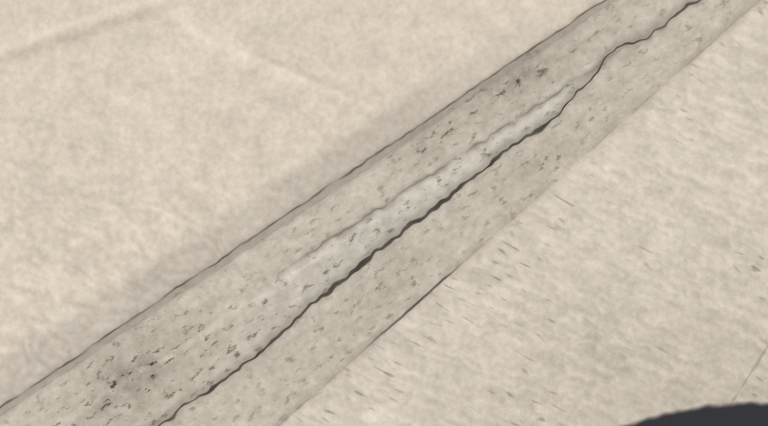
Reproduce this texture procedurally as a WebGL 1 fragment shader.

```glsl
precision highp float;
// Weathered pale concrete slabs split by a diagonal trough with a jagged crack.
uniform vec2 u_resolution;

const vec3 WARM_SLAB = vec3(0.85, 0.80, 0.735);
const vec3 COOL_SLAB = vec3(0.825, 0.785, 0.725);
const vec3 TROUGH = vec3(0.775, 0.737, 0.677);
const vec3 RIDGE = vec3(0.755, 0.735, 0.69);
const vec3 STAIN = vec3(0.55, 0.52, 0.475);
const vec3 CREVICE = vec3(0.23, 0.21, 0.19);
const vec3 SHADOW = vec3(0.19, 0.19, 0.215);
// Each seam: a point on it, then its slope
const vec3 LEFT_SEAM = vec3(0.0, 0.042, 0.675);
const vec3 RIDGE_SEAM = vec3(0.704, 0.39, 0.65);
const vec3 MAIN_CRACK = vec3(0.376, 0.003, 0.793);
const vec3 RIGHT_SEAM = vec3(0.669, 0.014, 0.885);
const float GRAIN = 0.075;

vec2 gradient(vec2 cell) {
  float a = 6.2832 * fract(sin(dot(cell, vec2(127.1, 311.7))) * 4375.85);
  return vec2(cos(a), sin(a));
}
float noise(vec2 p) {
  vec2 i = floor(p), f = fract(p), e = vec2(1, 0);
  vec2 u = f * f * f * (f * (f * 6.0 - 15.0) + 10.0);
  float low = mix(dot(gradient(i), f), dot(gradient(i + e), f - e), u.x);
  float high = mix(dot(gradient(i + e.yx), f - e.yx), dot(gradient(i + 1.0), f - 1.0), u.x);
  return mix(low, high, u.y);
}
float fbm(vec2 p) {
  float sum = 0.0, amp = 0.6;
  for (int i = 0; i < 4; i++) {
    sum += amp * noise(p);
    p = mat2(1.6, 1.2, -1.2, 1.6) * p + 3.7;
    amp *= 0.55;
  }
  return sum;
}
// Signed distance to a seam, positive on its upper left side
float seamDistance(vec2 p, vec3 seam) {
  return (p.y - seam.y - seam.z * (p.x - seam.x)) / sqrt(1.0 + seam.z * seam.z);
}
float segmentDistance(vec2 p, vec2 a, vec2 b) {
  vec2 d = b - a;
  return length(p - a - d * clamp(dot(p - a, d) / dot(d, d), 0.0, 1.0));
}
float stroke(float d, float width) {
  float soft = 0.0012 + 0.6 / u_resolution.y;
  return 1.0 - smoothstep(width - soft, width + soft, abs(d));
}
float glow(float d, float radius) { return exp(-d * d / (radius * radius)); }
float blot(vec2 p, vec2 center, vec2 radius) {
  vec2 q = mat2(0.8, -0.6, 0.6, 0.8) * (p - center) / radius;
  return exp(-dot(q, q));
}

void main() {
  vec2 p = gl_FragCoord.xy / u_resolution.y;
  vec2 along = mat2(0.81, -0.586, 0.586, 0.81) * p;
  vec2 across = mat2(0.88, 0.47, -0.47, 0.88) * p;
  float broad = fbm(p * 4.0), rough = fbm(p * 19.0), fine = fbm(p * 62.0);
  float wobble = 0.006 * noise(p * 13.0) + 0.004 * noise(p * 40.0);

  // Distances to the long seams
  float left = seamDistance(p, LEFT_SEAM) + wobble * 0.8;
  float ridge = seamDistance(p, RIDGE_SEAM) + wobble * 2.0;
  float bend = 0.032 * glow(p.x - 1.44, 0.05) - 0.017 * glow(p.x - 0.57, 0.11) - 0.013 * glow(p.x - 1.28, 0.07);
  float crack = seamDistance(p - vec2(0, bend), MAIN_CRACK) + wobble * 1.7;
  float right = seamDistance(p, RIGHT_SEAM) + wobble * 0.4;

  // Slabs, trough floor and worn border
  float rightSlab = 1.0 - smoothstep(-0.025, 0.012, right);
  float leftSlab = smoothstep(-0.01, 0.01, left);
  float trough = (1.0 - rightSlab) * (1.0 - leftSlab);
  vec3 color = mix(mix(WARM_SLAB, COOL_SLAB, rightSlab), TROUGH, trough);
  color -= 0.055 * rightSlab * smoothstep(0.45, 0.0, p.y) * smoothstep(0.8, 1.7, p.x);
  float rim = left - 0.1 + 0.022 * p.x + wobble;
  float border = leftSlab * (1.0 - smoothstep(-0.03, 0.015, rim)) * (1.0 - smoothstep(0.9, 1.4, p.x));
  color -= border * vec3(0.08, 0.07, 0.06) * (1.0 + rough);

  // Raised strip between crease and crack
  float strip = smoothstep(-0.01, 0.008, crack) * (1.0 - smoothstep(-0.012, 0.006, ridge));
  color = mix(color, RIDGE, strip * 0.7 * smoothstep(0.45, 0.85, p.x));
  color += 0.05 * glow(ridge + 0.02, 0.009) * strip;

  // Stains and pits in the trough
  float stain = blot(p, vec2(0.31, 0.11), vec2(0.18, 0.075)) + blot(p, vec2(1.21, 0.81), vec2(0.15, 0.05))
    + 0.8 * blot(p, vec2(1.01, 0.67), vec2(0.07, 0.045)) + 0.6 * blot(p, vec2(1.27, 0.62), vec2(0.13, 0.05))
    + 0.4 * blot(p, vec2(0.87, 0.29), vec2(0.14, 0.05));
  color = mix(color, STAIN, trough * clamp(stain * (0.42 + 1.2 * rough), 0.0, 0.7));
  float pits = smoothstep(0.1, 0.5, fbm(along * vec2(32.0, 60.0)));
  color -= pits * trough * (0.13 + 0.18 * stain + 0.12 * strip);
  color += 0.08 * fbm(along * vec2(22.0, 44.0) + 9.0) * trough;

  // Ripples at the left, slanted scratches at the right
  float ripple = noise(across * vec2(26.0, 48.0) + 2.0 * noise(p * 12.0));
  color += 0.075 * ripple * leftSlab * (1.0 - smoothstep(0.35, 0.9, p.y));
  color += 0.065 * noise(across * vec2(13.0, 62.0) + 1.5 * rough) * rightSlab;
  float gouge = smoothstep(0.25, 0.6, noise(across * vec2(22.0, 85.0) + 8.0));
  color -= 0.18 * gouge * rightSlab * smoothstep(-0.05, 0.3, noise(p * 4.5 + 5.0));
  color += vec3(1.0, 0.96, 0.9) * (0.045 * broad + GRAIN * rough + GRAIN * fine);

  // Raised joints on the upper left slab
  vec2 knee = vec2(0.48, 0.905), tip = vec2(0.9, 0.745);
  float joint = min(segmentDistance(p, vec2(0.37, 1.0), knee), segmentDistance(p, knee, tip)) + wobble;
  float fold = seamDistance(p, vec3(0.0, 0.86, 0.32)) + wobble;
  color += 0.04 * glow(joint, 0.012) - 0.05 * glow(segmentDistance(p, vec2(0.6, 0.875), tip), 0.01);
  color -= (0.055 * glow(fold, 0.014) - 0.03 * glow(fold - 0.025, 0.012)) * (1.0 - smoothstep(0.36, 0.43, p.x));

  // Dark seams with stained margins
  float breaks = clamp(0.7 + 1.1 * noise(along * vec2(16.0, 5.0)), 0.0, 1.0);
  color = mix(color, STAIN, 0.5 * glow(left + 0.006, 0.013) + 0.35 * stroke(left + 0.015, 0.0015) * breaks);
  color = mix(color, CREVICE, 0.65 * stroke(left, 0.002) * breaks);
  float crease = smoothstep(0.6, 0.8, p.x) * (1.0 - smoothstep(1.25, 1.65, p.x));
  color = mix(color, STAIN * 0.85, crease * breaks * (0.5 * glow(ridge, 0.007) + 0.4 * stroke(ridge, 0.0015)));
  float gap = smoothstep(0.83, 0.95, p.x) * (1.0 - smoothstep(1.03, 1.1, p.x));
  color = mix(color, STAIN, 0.35 * glow(right - 0.004, 0.009) * breaks);
  color = mix(color, CREVICE, stroke(right, 0.0012 + 0.0013 * gap) * (0.2 * breaks + 0.6 * gap));
  float width = 0.0022 + 0.0022 * glow(p.x - 0.88, 0.28) + 0.004 * noise(along * 19.0);
  color = mix(color, STAIN, 0.5 * glow(crack - 0.005, 0.013));
  color = mix(color, CREVICE, 0.88 * stroke(crack, max(width, 0.0012)) * mix(breaks, 1.0, 0.6));

  // Corner joint and cast shadow
  float corner = segmentDistance(p, vec2(1.69, 0.01), vec2(1.81, 0.2)) + wobble;
  color = mix(color, STAIN, 0.45 * stroke(corner, 0.002));
  float shade = 0.054 - 0.48 * pow(max(1.80 - p.x, 0.0), 2.0) + wobble - p.y;
  color = mix(color, SHADOW, 0.95 * smoothstep(-0.008, 0.009, shade));
  gl_FragColor = vec4(clamp(color, 0.0, 1.0), 1.0);
}
```
